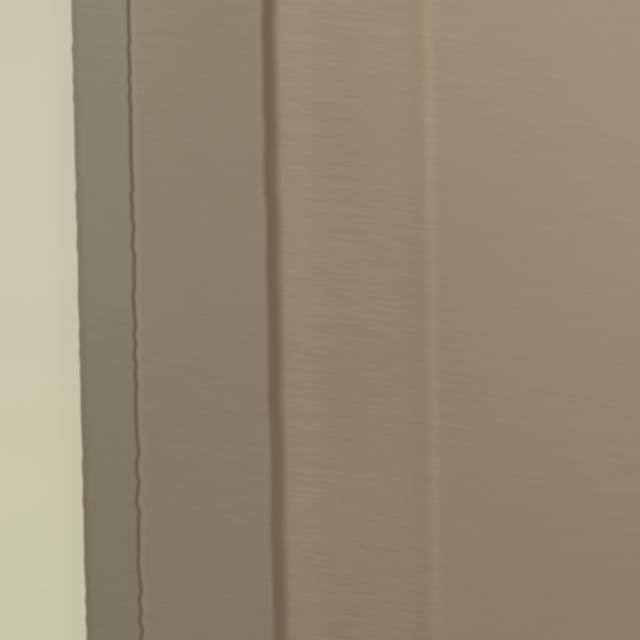
This texture is drawn by a three.js fragment shader. Its source:

```glsl
varying vec2 vUv;

float hash(vec2 p) {
  p = fract(p * vec2(0.1031, 0.1137));
  p += dot(p, p.yx + 33.33);
  return fract((p.x + p.y) * p.x * 17.0);
}

float noise(vec2 p) {
  vec2 cell = floor(p), f = fract(p);
  f = f * f * (3.0 - 2.0 * f);
  return mix(mix(hash(cell), hash(cell + vec2(1.0, 0.0)), f.x),
             mix(hash(cell + vec2(0.0, 1.0)), hash(cell + 1.0), f.x), f.y);
}

float bump(float distance, float width) {
  return exp(-distance * distance / (width * width));
}

void main() {
  vec2 uv = vUv;
  float x = uv.x, y = uv.y;
  float wobble = noise(vec2(3.0, y * 65.0)) - 0.5;

  // Leaning vertical lines
  float edgeX = mix(0.135, 0.111, y) + wobble * 0.002;
  float crackX = mix(0.220, 0.200, y) + wobble * mix(0.006, 0.002, y);
  float grooveX = mix(0.435, 0.416, y) + (noise(vec2(9.0, y * 24.0)) - 0.5) * 0.003;
  float ridgeX = mix(0.683, 0.669, y);

  // Panel shading, brighter toward the top right
  vec3 panel = mix(vec3(0.535, 0.475, 0.400), vec3(0.590, 0.535, 0.455), y);
  panel += vec3(0.040, 0.030, 0.030) * smoothstep(0.45, 1.0, x) * (0.4 + 0.6 * y);
  panel -= vec3(0.025, 0.018, 0.013) * (1.0 - smoothstep(grooveX - 0.02, grooveX + 0.03, x));
  panel -= vec3(0.020, 0.008, 0.008) * (1.0 - smoothstep(crackX - 0.006, crackX + 0.006, x));

  // Broad mottling and fine slanted grain
  vec2 slanted = vec2(x, y + x * 0.12);
  float grain = noise(slanted * vec2(22.0, 190.0)) + noise(slanted * vec2(50.0, 330.0)) - 1.0;
  float grainFade = mix(0.4, 1.0, smoothstep(grooveX, grooveX + 0.03, x) * (1.0 - smoothstep(0.5, 0.8, x)));
  panel += (noise(uv * vec2(6.0, 5.0)) - 0.5) * vec3(0.014, 0.012, 0.012);
  panel += grain * 0.016 * grainFade;

  // Soft highlight beside the groove and along the ridge
  panel += 0.016 * bump(x - grooveX - 0.045, 0.03);
  panel += vec3(0.030, 0.029, 0.024) * bump(x - ridgeX, 0.008) * mix(0.6, 1.0, y);
  panel -= 0.012 * bump(x - ridgeX + 0.022, 0.016);

  // Groove with a crisp left side and a soft right side
  float groove = smoothstep(-0.013, -0.002, x - grooveX) * (1.0 - smoothstep(0.003, 0.023, x - grooveX));
  panel = mix(panel, vec3(0.425, 0.370, 0.295), groove * 0.88);

  // Thin crack with a faint lit lip
  panel += 0.018 * bump(x - crackX - 0.007, 0.004);
  panel = mix(panel, vec3(0.390, 0.335, 0.265), 0.8 * bump(x - crackX, 0.0032));

  // Pale wall with a darkened border on the panel
  vec3 wall = mix(vec3(0.790, 0.785, 0.670), vec3(0.810, 0.775, 0.695), smoothstep(0.0, 0.8, y));
  wall += 0.012 * (noise(uv * 5.0) - 0.5) - 0.02 * bump(x - edgeX, 0.03);
  panel -= 0.025 * bump(x - edgeX - 0.004, 0.006);
  gl_FragColor = vec4(mix(wall, panel, smoothstep(-0.003, 0.003, x - edgeX)), 1.0);
}
```
